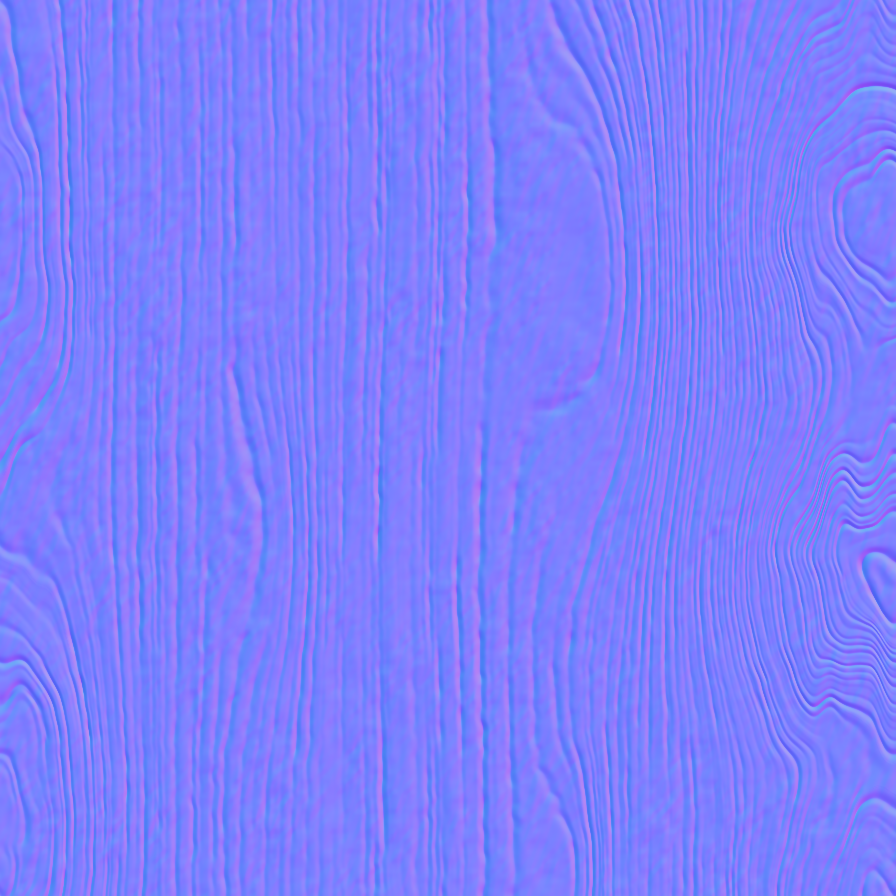
This texture map is drawn by a WebGL 2 fragment shader. Its source:

```glsl
#version 300 es
precision highp float;

uniform vec2 u_resolution;
out vec4 fragColor;

#define GROOVE_WIDTH 0.0022
#define GROOVE_DEPTH 0.0062
#define HAIRLINE_DEPTH 0.0030
#define RIB_DEPTH 0.0016
#define FIBRE_DEPTH 0.0011
#define GRAIN_DEPTH 0.0013
#define EDGE_WAVE 0.055
#define SLOPE_STEP 0.0012
#define SLOPE_LIMIT 1.5
#define LEAN 0.015

const int KNOT_COUNT = 9;

// Knots: centre xy, radius xy
const vec4 KNOTS[KNOT_COUNT] = vec4[KNOT_COUNT](
    vec4(0.68, 0.70, 0.060, 0.21),
    vec4(0.64, 0.02, 0.030, 0.10),
    vec4(0.30, 0.40, 0.035, 0.12),
    vec4(0.97, 0.76, 0.090, 0.13),
    vec4(1.00, 0.36, 0.120, 0.12),
    vec4(0.98, 0.00, 0.080, 0.08),
    vec4(0.00, 0.08, 0.070, 0.14),
    vec4(-0.02, 0.72, 0.060, 0.20),
    vec4(0.01, 0.45, 0.050, 0.08));

// How far each knot pushes the growth rings
const float PUSH[KNOT_COUNT] = float[KNOT_COUNT](
    -0.11, -0.05, -0.04, 0.25, 0.32, 0.17, -0.15, -0.12, 0.06);

float hash(ivec2 cell) {
    uint h = uint(cell.x) * 1597334677u ^ uint(cell.y) * 3812015801u;
    h = (h ^ (h >> 16)) * 2146121005u;
    h = (h ^ (h >> 15)) * 2221713035u;
    return float((h ^ (h >> 16)) >> 8) / 16777216.0;
}

float noise(vec2 p) {
    ivec2 cell = ivec2(floor(p));
    vec2 f = fract(p);
    f = f * f * f * (f * (f * 6.0 - 15.0) + 10.0);
    float low = mix(hash(cell), hash(cell + ivec2(1, 0)), f.x);
    float high = mix(hash(cell + ivec2(0, 1)), hash(cell + ivec2(1, 1)), f.x);
    return mix(low, high, f.y);
}

// Ring coordinate: straight in the middle, folded around the knots
float ringCoordinate(vec2 p) {
    float edge = smoothstep(0.82, 0.95, p.x) + smoothstep(0.12, 0.0, p.x);
    vec2 wave = vec2(noise(p * 15.0), noise(p * vec2(30.0, 9.0) + 40.0)) - 0.5;
    vec2 q = p + EDGE_WAVE * edge * wave * vec2(0.5, 1.0);
    float right = max(q.x - 0.8, 0.0);
    float left = max(0.1 - q.x, 0.0);
    float ring = q.x - 2.5 * right * right + 5.0 * left * left;
    for (int i = 0; i < KNOT_COUNT; i++) {
        vec2 d = (q - KNOTS[i].xy) / KNOTS[i].zw;
        ring += PUSH[i] * exp(-0.5 * dot(d, d));
    }
    ring += 0.030 * (noise(p * vec2(4.0, 2.5) + 7.0) - 0.5);
    ring += 0.0026 * (noise(p * vec2(20.0, 34.0)) - 0.5);
    return ring + 0.0016 * (noise(p * vec2(50.0, 75.0) + 20.0) - 0.5);
}

// One broken groove per ring cell, few of them deep
float grooves(float ring, float along, float spacing) {
    float x = ring / spacing;
    int cell = int(floor(x));
    float width = GROOVE_WIDTH / spacing;
    float centre = mix(2.7 * width, 1.0 - 2.7 * width, hash(ivec2(cell, 91)));
    float d = (fract(x) - centre) / width;
    float pick = hash(ivec2(cell, 37));
    float strength = mix(0.1, 1.0, pick * pick);
    float broken = 0.15 + 0.85 * smoothstep(0.2, 0.85, noise(vec2(float(cell), along * 9.0)));
    broken *= 0.45 + 1.1 * noise(vec2(float(cell) + 200.0, along * 60.0));
    return strength * broken * exp(-0.5 * d * d);
}

float height(vec2 p) {
    float ring = ringCoordinate(p);
    float rib = noise(vec2(ring * 34.0, p.y * 4.0 + 30.0));
    float fibre = noise(vec2(ring * 84.0, p.y * 9.0));

    // Short bumps stretched upwards, leaning a little to the right
    vec2 slanted = vec2(p.x - 0.35 * p.y, p.y);
    float grain = noise(slanted * vec2(95.0, 38.0));
    grain += 0.5 * noise(slanted * vec2(150.0, 90.0) + 60.0);
    grain *= 0.4 + 0.9 * noise(p * vec2(22.0, 12.0) + 90.0);

    return RIB_DEPTH * rib + FIBRE_DEPTH * fibre + GRAIN_DEPTH * grain
         - GROOVE_DEPTH * grooves(ring, p.y, 0.026)
         - HAIRLINE_DEPTH * grooves(ring + 3.0, p.y, 0.0145);
}

void main() {
    vec2 p = gl_FragCoord.xy / u_resolution;
    vec2 e = vec2(SLOPE_STEP, 0.0);

    // Slope by central differences, softly limited on steep folds
    vec2 slope = vec2(height(p + e.xy) - height(p - e.xy),
                      height(p + e.yx) - height(p - e.yx)) / (2.0 * SLOPE_STEP);
    slope /= 1.0 + SLOPE_LIMIT * length(slope);
    slope.x += LEAN;

    // Surface direction packed into colour
    vec3 normal = normalize(vec3(-slope, 1.0));
    fragColor = vec4(0.5 + 0.5 * normal, 1.0);
}
```
